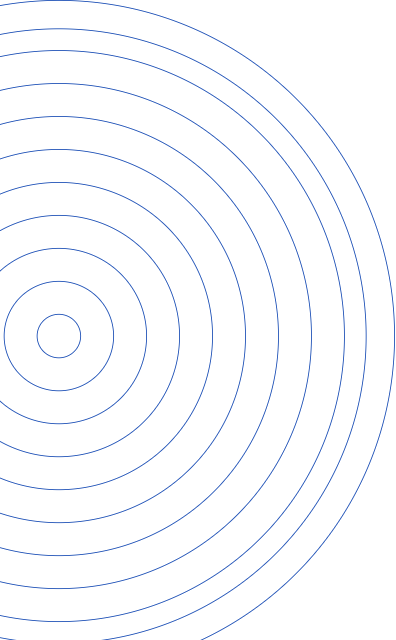
Reproduce this background procedurally as a WebGL 1 fragment shader.

```glsl
precision highp float;
// Thin blue concentric rings on white, centred left and cropped by the frame.

uniform vec2 u_resolution;

const vec3 PAPER = vec3(1.0);
const vec3 INK = vec3(0.07, 0.28, 0.70);

// All lengths are fractions of the canvas height.
const vec2 CENTER = vec2(0.0920, 0.4749);
const float LINE_WIDTH = 0.0013;
const float FIRST_RADIUS = 0.0340;
const float RING_STEP = 0.05152;
const int EVEN_RINGS = 9;

// Share of a pixel-wide window covered by a circle's stroke.
float ringCoverage(float dist, float radius, float width, float pixel) {
  float offset = dist - radius;
  float outer = min(offset + 0.5 * pixel, 0.5 * width);
  float inner = max(offset - 0.5 * pixel, -0.5 * width);
  return clamp((outer - inner) / pixel, 0.0, 1.0);
}

void main() {
  float pixel = 1.0 / u_resolution.y;
  float dist = length(gl_FragCoord.xy * pixel - CENTER);

  // Evenly spaced inner rings
  float ink = 0.0;
  for (int i = 0; i < EVEN_RINGS; i++) {
    float radius = FIRST_RADIUS + RING_STEP * float(i);
    ink = max(ink, ringCoverage(dist, radius, LINE_WIDTH, pixel));
  }

  // Two outer rings with their own spacing
  ink = max(ink, ringCoverage(dist, 0.4801, LINE_WIDTH, pixel));
  ink = max(ink, ringCoverage(dist, 0.5245, LINE_WIDTH, pixel));

  gl_FragColor = vec4(mix(PAPER, INK, ink), 1.0);
}
```
